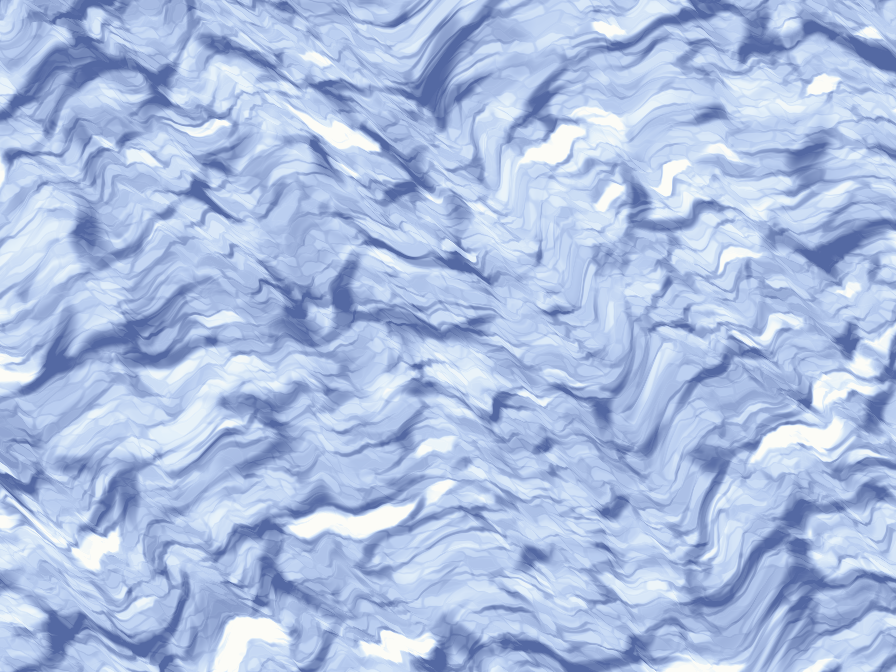
Write a WebGL 2 fragment shader that draws this texture.

```glsl
#version 300 es
precision highp float;
// Crinkled pale blue marble: slanted facets, tapering dark veins, white flecks.

uniform vec2 u_resolution;
out vec4 fragColor;

const vec3 PALETTE[8] = vec3[8](
  vec3(0.33, 0.41, 0.64), vec3(0.42, 0.50, 0.70),
  vec3(0.54, 0.62, 0.80), vec3(0.64, 0.72, 0.88),
  vec3(0.72, 0.80, 0.94), vec3(0.79, 0.86, 0.96),
  vec3(0.89, 0.94, 0.98), vec3(0.99, 0.99, 0.97));

vec2 hash2(vec2 cell) {
  vec2 k = vec2(dot(cell, vec2(127.1, 311.7)), dot(cell, vec2(269.5, 183.3)));
  return fract(sin(k) * 43758.55);
}

// Cellular noise: x = distance to the seed, y = gap to the next seed, z = cell id
vec3 cellular(vec2 p) {
  vec2 base = floor(p);
  float nearest = 8.0, second = 8.0, id = 0.0;
  for (int y = -1; y <= 1; y++) {
    for (int x = -1; x <= 1; x++) {
      vec2 cell = base + vec2(x, y);
      float d = length(cell + hash2(cell) - p);
      if (d < nearest) {
        second = nearest;
        nearest = d;
        id = hash2(cell + 37.0).x;
      } else {
        second = min(second, d);
      }
    }
  }
  return vec3(nearest, second - nearest, id);
}

// Layered sines that bend straight cell borders into flowing curves
vec2 bend(vec2 p, float amplitude, float frequency) {
  for (int i = 0; i < 5; i++) {
    float phase = float(i) * 2.3;
    p += amplitude * vec2(0.8, 1.0)
       * sin(frequency * (p.yx + 0.5 * p) + vec2(phase, 1.7 * phase + 1.0));
    amplitude *= 0.5;
    frequency *= 1.9;
  }
  return p;
}

// Cell coordinates along a slanted grain
vec2 grain(vec2 p, float angle, vec2 size) {
  float c = cos(angle), s = sin(angle);
  return vec2(c * p.x + s * p.y, c * p.y - s * p.x) / size;
}

// Dark line along a cell border, thinning out where presence is low
float vein(float gap, float width, float presence) {
  float w = width * presence + 0.025;
  return presence * (1.0 - smoothstep(0.25 * w, w, gap));
}

// Random tone of a facet, fading toward its border
float facet(vec3 cell, float contrast) {
  return contrast * (cell.z - 0.5) * smoothstep(0.0, 0.3, cell.y);
}

// White fleck in the few cells whose id exceeds the threshold
float fleck(vec3 cell, float threshold) {
  return step(threshold, cell.z) * smoothstep(0.08, 0.3, cell.y);
}

// Where veins of one layer appear
float patches(vec2 p, vec2 size, float low, float high) {
  return smoothstep(low, high, cellular(p / size).x);
}

// Palette lookup by red value
vec3 ramp(float tone) {
  vec3 color = PALETTE[0];
  for (int i = 1; i < 8; i++) {
    float start = PALETTE[i - 1].r;
    color = mix(color, PALETTE[i], clamp((tone - start) / (PALETTE[i].r - start), 0.0, 1.0));
  }
  return color;
}

void main() {
  vec2 uv = gl_FragCoord.xy / u_resolution.y;
  vec2 p = bend(uv + 3.0, 0.04, 8.0);
  vec2 fine = bend(p, 0.006, 47.0);

  // Four sizes of facets, from broad folds to hairline creases
  vec3 folds = cellular(grain(p, 0.38, vec2(0.21, 0.105)));
  vec3 shards = cellular(grain(fine, 0.26, vec2(0.12, 0.046)));
  vec3 chips = cellular(grain(fine, 0.12, vec2(0.065, 0.023)));
  vec3 creases = cellular(grain(fine, -0.35, vec2(0.036, 0.013)));

  float tone = 0.765;
  tone += facet(folds, 0.12) + facet(shards, 0.20);
  tone += facet(chips, 0.19) + facet(creases, 0.12);

  // White flecks sit under the veins
  tone += 0.22 * fleck(shards, 0.95) + 0.13 * fleck(chips, 0.93);

  // Veins, broken up by patches
  tone -= 0.34 * vein(folds.y, 0.22, patches(fine, vec2(0.15, 0.11), 0.2, 0.65));
  tone -= 0.24 * vein(shards.y, 0.24, patches(fine + 5.0, vec2(0.10, 0.07), 0.3, 0.75));
  tone -= 0.15 * vein(chips.y, 0.26, patches(fine + 9.0, vec2(0.07, 0.05), 0.25, 0.75));
  tone -= 0.06 * vein(creases.y, 0.25, 0.7);

  fragColor = vec4(ramp(tone), 1.0);
}
```
